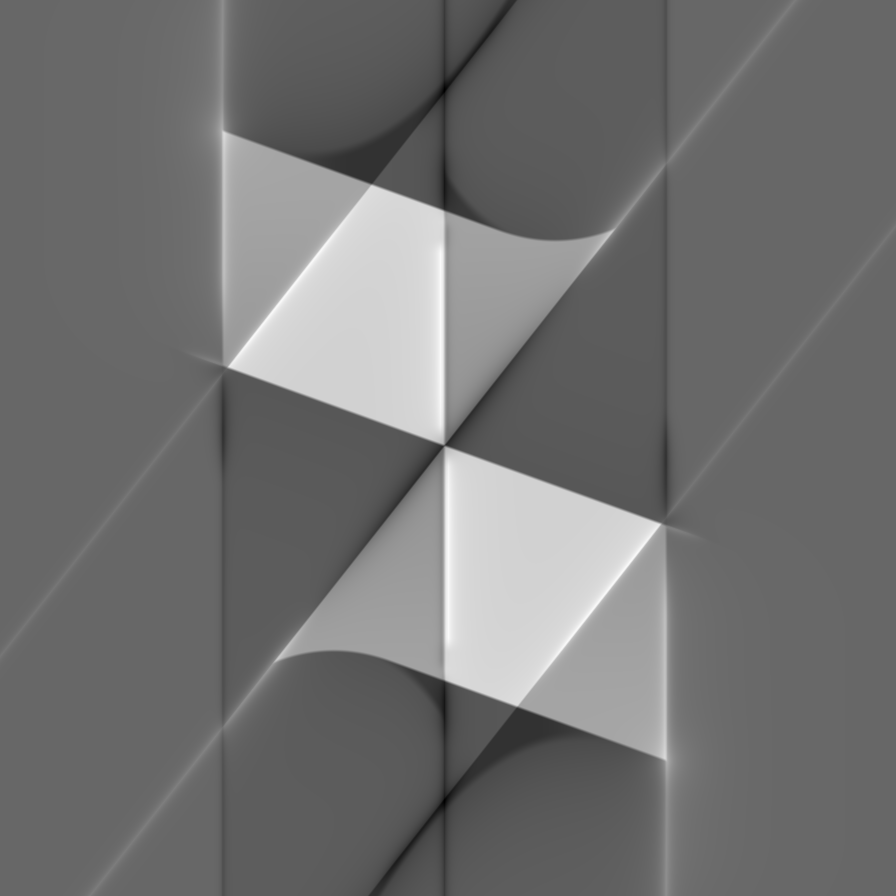
Give the GLSL for this background, as a Shadertoy shader.

```glsl
// Grey folded-light abstract: glowing panels and shadowed curves in half-turn symmetry.

const vec2 CENTER = vec2(0.4961, 0.5026);
const float COLUMN = 0.2474;      // half width of the central column
const float BASE_GREY = 0.405;
const float DIAGONAL = 1.27;      // slope of the rising creases
const float DIAGONAL_GAP = 1.595; // height between the rising creases
const float TILT = 0.36;          // slope of the falling edges
const float ROOF = 1.06;          // height of the upper falling edge

// Soft step: 0 below the edge, 1 above it.
float edge(float d) {
    return smoothstep(-0.009, 0.009, d);
}

// Exponential falloff on both sides of a line.
float glow(float d, float width) {
    return exp(-abs(d) / width);
}

// Window from a to b with soft ends.
float span(float x, float a, float b, float soft) {
    return smoothstep(a - soft, a + soft, x) * (1.0 - smoothstep(b - soft, b + soft, x));
}

// Bright panels between the falling edges.
float panels(vec2 q, float floorD, float roofD, float mainD, float upperD) {
    float inside = edge(floorD) * edge(roofD) * edge(q.x + 1.0) * edge(mainD);
    float bright = edge(-q.x) * edge(-upperD);
    float side = 0.19 + 0.05 * smoothstep(0.2, 1.3, q.y);
    float core = 0.41 + 0.05 * glow(q.x, 0.15) + 0.05 * glow(upperD, 0.2);
    return inside * mix(side, core, bright);
}

// Flat shadow panel to the right of the main crease.
float shadowPanel(vec2 q, float floorD, float mainD) {
    float inside = edge(floorD) * edge(-mainD) * edge(1.0 - q.x);
    return -inside * (0.04 + 0.025 * glow(floorD, 0.5));
}

// Rounded surfaces above the panels, with dark pockets under their arcs.
float canopy(vec2 q, float roofD, float mainD, float upperD) {
    float area = edge(-roofD) * edge(mainD) * edge(q.x + 1.0) * edge(1.0 - q.x);
    float roofLine = ROOF - TILT * q.x;
    float leftRise = max(q.x + 0.8, 0.0);
    float leftArc = q.y - roofLine - 0.9 * leftRise * leftRise;
    float rightDrop = max(1.0 - max(q.x, 0.0) / 0.3, 0.0);
    float rightArc = q.y - roofLine - 0.17 * rightDrop * rightDrop;

    float pocket = smoothstep(0.03, -0.03, leftArc) * smoothstep(-0.85, -0.4, q.x);
    float leftShade = 0.03 + 0.09 * glow(max(leftArc, 0.0), 0.28) + 0.09 * pocket;
    leftShade -= 0.07 * glow(q.x + 1.0, 0.12);

    float rightPocket = smoothstep(0.03, -0.04, rightArc) * span(q.x, 0.0, 0.28, 0.05);
    float rightShade = 0.04 + 0.04 * glow(max(rightArc, 0.0), 0.25) + 0.10 * rightPocket;
    rightShade += 0.06 * glow(upperD, 0.12) - 0.08 * glow(mainD, 0.12);

    float middleShade = 0.065 + 0.04 * glow(q.x, 0.06);
    float shade = mix(middleShade, rightShade, edge(q.x));
    return -area * mix(shade, leftShade, edge(upperD));
}

// Thin light and dark lines along the rising creases.
float diagonalCreases(vec2 q, float mainD, float upperD) {
    float light = 0.16 * glow(upperD, 0.025) * span(q.x, -0.98, -0.45, 0.12);
    light += 0.06 * glow(upperD, 0.025) * (1.0 - edge(q.x + 1.0));
    light -= 0.11 * glow(upperD, 0.035) * span(q.x, -0.08, 0.28, 0.08);
    float peak = 0.08 + 0.13 * glow(q.x - 0.76, 0.2);
    light += peak * glow(mainD, 0.035) * smoothstep(0.52, 0.75, q.x);
    light -= 0.20 * glow(mainD, 0.07) * edge(q.x) * (1.0 - smoothstep(0.1, 0.72, q.x));
    return light;
}

// Vertical lines at the column's side and middle.
float verticalCreases(vec2 q) {
    float side = q.x + 1.0;
    float light = 0.18 * glow(side, 0.02) * span(q.y, 0.6, 1.4, 0.2);
    light += 0.12 * glow(side, 0.025) * smoothstep(1.2, 1.5, q.y);
    light -= 0.16 * glow(side, 0.022) * span(q.y, -0.05, 0.3, 0.15);
    light -= 0.08 * glow(side, 0.012) * (1.0 - smoothstep(-0.1, 0.2, q.y));
    light += 0.13 * glow(q.x + 0.018, 0.022) * span(q.y, 0.06, 0.9, 0.04);
    light -= 0.09 * glow(q.x - 0.015, 0.015) * span(q.y, 0.05, 1.0, 0.04);
    light -= 0.12 * glow(q.x, 0.016) * smoothstep(1.0, 1.1, q.y);
    return light - 0.08 * glow(q.x, 0.03) * span(q.y, 1.08, 1.3, 0.08);
}

// Small flares where the panel corners leave the column.
float cornerFlares(vec2 q, float floorD) {
    float outside = edge(-q.x - 1.0);
    float light = 0.14 * outside * glow(floorD, 0.018) * smoothstep(-1.22, -1.0, q.x);
    light -= 0.17 * outside * edge(-floorD) * glow(floorD, 0.08) * glow(q.x + 1.0, 0.07);
    light += 0.10 * glow(length(q - vec2(-1.0, 1.42)), 0.08);
    return light + 0.05 * outside * glow(q.x + 1.0, 0.2) * span(q.y, 0.5, 2.1, 0.35);
}

// Light added by one half; the other half is its half-turn copy.
float halfLight(vec2 q) {
    float floorD = q.y + TILT * q.x;
    float mainD = q.y - DIAGONAL * q.x;
    float upperD = mainD - DIAGONAL_GAP;
    float bend = max(q.x - 0.25, 0.0);
    float roofD = ROOF - TILT * q.x + 0.72 * bend * bend - q.y;
    return panels(q, floorD, roofD, mainD, upperD)
         + shadowPanel(q, floorD, mainD)
         + canopy(q, roofD, mainD, upperD)
         + diagonalCreases(q, mainD, upperD)
         + verticalCreases(q) + cornerFlares(q, floorD);
}

void mainImage(out vec4 fragColor, in vec2 fragCoord) {
    vec2 q = (fragCoord / iResolution.xy - CENTER) / COLUMN;
    float grey = BASE_GREY + halfLight(q) + halfLight(-q);
    fragColor = vec4(vec3(clamp(grey, 0.0, 1.0)), 1.0);
}
```
